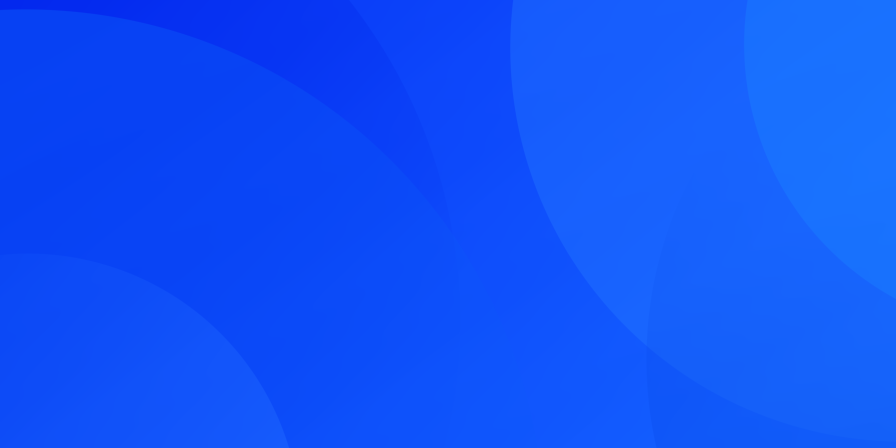
Give the GLSL for this background, as a WebGL 2 fragment shader.

```glsl
#version 300 es
precision highp float;

uniform vec2 u_resolution;
out vec4 outColor;

// Antialiased coverage of a disc
float disc(vec2 p, vec2 center, float radius) {
    float aa = 0.75 / u_resolution.y;
    return 1.0 - smoothstep(-aa, aa, length(p - center) - radius);
}

// Faint slanted streaks from layered sines
float streaks(vec2 p) {
    float across = dot(p, vec2(0.5, -0.87));
    float along = dot(p, vec2(0.87, 0.5));
    float sum = 0.0;
    float amplitude = 0.5;
    float frequency = 19.0;
    for (int i = 0; i < 3; i++) {
        sum += amplitude * sin(across * frequency + sin(along * 3.0 + float(i) * 2.1));
        amplitude *= 0.5;
        frequency *= 2.3;
    }
    return sum;
}

void main() {
    // Height is 1, width follows the aspect ratio
    vec2 p = gl_FragCoord.xy / u_resolution.y;
    float slope = dot(p, vec2(0.36, -0.28)) + 0.28;

    // Diagonal base gradient
    vec3 color = vec3(0.025, 0.183, 0.965) + vec3(0.06, 0.224, 0.04) * slope;

    // Dark disc fading away from the upper left
    float shade = max(0.5 - 0.85 * slope, 0.02);
    color = mix(color, vec3(0.0, 0.13, 0.9), shade * disc(p, vec2(-0.13, 0.284), 1.157));

    // Nested discs rising from the lower left
    float veil = max(0.52 - 0.5 * slope, 0.0);
    color = mix(color, vec3(0.04, 0.35, 0.97), veil * disc(p, vec2(0.057, -0.177), 1.156));
    float glow = clamp(slope - 0.05, 0.0, 0.5);
    color = mix(color, vec3(0.13, 0.42, 1.0), glow * disc(p, vec2(0.062, -0.175), 0.609));

    // Light disc on the right
    color = mix(color, vec3(0.14, 0.47, 1.0), 0.4 * disc(p, vec2(2.018, 0.893), 0.879));

    // Shadow disc, stronger toward the bottom
    float shadow = max(0.4 - 0.6 * p.y, 0.0);
    color = mix(color, vec3(0.04, 0.3, 0.93), shadow * disc(p, vec2(2.328, 0.198), 0.885));

    // Brightest disc in the upper right
    color = mix(color, vec3(0.1, 0.54, 1.0), 0.33 * disc(p, vec2(2.307, 0.901), 0.646));

    color += vec3(0.002, 0.004, 0.002) * streaks(p);
    outColor = vec4(clamp(color, 0.0, 1.0), 1.0);
}
```
